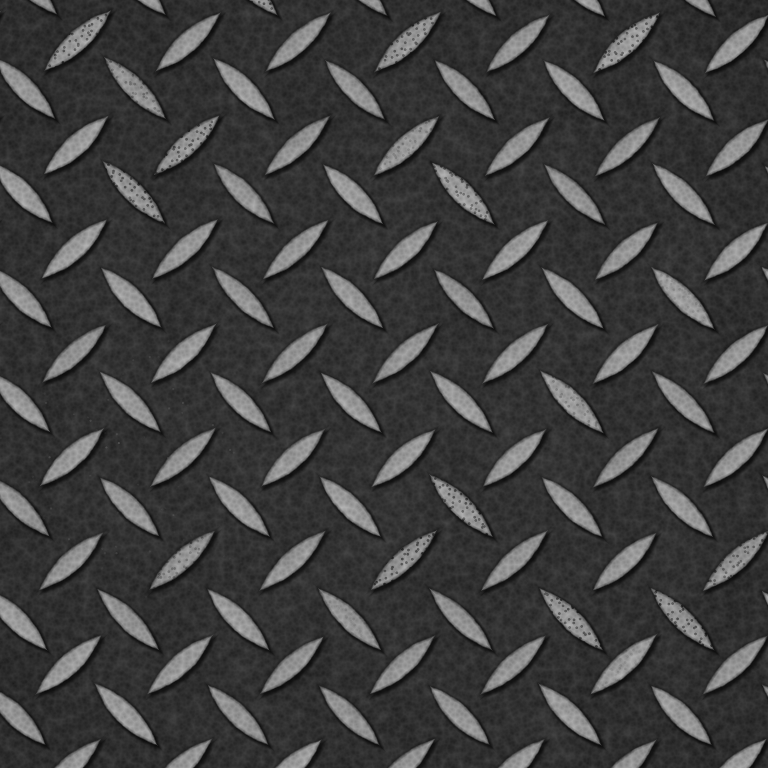
Write a Shadertoy shader that draws this texture.

```glsl
// Worn dark steel tread plate with two alternating lattices of raised pale lozenges.

const float FLOOR_GREY  = 0.207;
const float METAL_GREY  = 0.59;
const float EDGE_GREY   = 0.39;
const vec2  LENS_SIZE   = vec2(0.0555, 0.0132);  // half length, half width
const vec2  SHADOW_DROP = vec2(0.0030, 0.0036);

vec2 hash22(vec2 p) {
    vec3 q = fract(p.xyx * vec3(0.1031, 0.1030, 0.0973));
    q += dot(q, q.yzx + 33.33);
    return fract((q.xx + q.yz) * q.zy);
}

// Distance to the nearest scattered point: cellular noise.
float cellular(vec2 p) {
    vec2 cell = floor(p), f = fract(p);
    float nearest = 2.0;
    for (int y = -1; y <= 1; y++)
    for (int x = -1; x <= 1; x++) {
        vec2 offset = vec2(x, y);
        vec2 d = offset + hash22(cell + offset + 40.0) - f;
        nearest = min(nearest, dot(d, d));
    }
    return sqrt(nearest);
}

// Slow cloudy variation from layered sines, about -1 to 1.
float clouds(vec2 p) {
    float sum = 0.0, gain = 0.5;
    for (int i = 0; i < 4; i++) {
        sum += gain * sin(p.x + 1.7 * sin(p.y)) * cos(p.y + 1.3 * sin(p.x));
        p = mat2(1.6, 1.2, -1.2, 1.6) * p + 2.3;
        gain *= 0.6;
    }
    return sum;
}

// Signed distance to a pointed lens lying along the x axis.
float lensDistance(vec2 p, vec2 size) {
    float t = p.x / size.x;
    float slope = 2.0 * size.y * t / size.x;
    return (abs(p.y) - size.y * (1.0 - t * t)) / sqrt(1.0 + slope * slope);
}

vec2 alongAxis(vec2 p, vec2 axis) {
    return vec2(dot(p, axis), dot(p, vec2(-axis.y, axis.x)));
}

// Mottled floor with soft stains, fine grain and rare pale flecks.
float plateFloor(vec2 p) {
    float grain = 0.40 * cellular(p * 62.0) + 0.35 * cellular(p * 115.0 + 9.0)
                + 0.25 * cellular(p * 210.0 + 5.0);
    float grey = FLOOR_GREY + 0.16 * (grain - 0.48) + 0.018 * clouds(p * 17.0);
    grey -= 0.05 * dot(p - 0.5, p - 0.5);
    float worn = smoothstep(0.24, 0.04, length(p - vec2(0.17, 0.60)));
    float fleck = smoothstep(0.16, 0.05, cellular(p * 75.0 + 3.0));
    return grey + 0.13 * worn * fleck * smoothstep(0.1, 0.6, clouds(p * 40.0));
}

// Lays one lattice of lozenges over the given grey.
float addLozenges(float grey, vec2 p, vec2 origin, vec2 pitch, vec2 axis,
                  float oddRow, float oddShift, float pixel) {
    vec2 id = round((p - origin) / pitch);
    vec2 q = p - origin - id * pitch;
    if (id.y == oddRow) q.y -= oddShift;
    vec2 rnd = hash22(id + 17.0 + 50.0 * step(0.0, axis.y));
    q += (rnd - 0.5) * 0.002;
    vec2 size = LENS_SIZE * (0.97 + 0.06 * rnd.yx);
    vec2 local = alongAxis(q, axis);
    float ragged = 0.0008 * clouds(p * 110.0);
    float d = lensDistance(local, size) + ragged;

    // Cast shadow and dark seam around the foot
    float shadow = lensDistance(alongAxis(q - SHADOW_DROP, axis), size);
    grey *= 1.0 - 0.58 * smoothstep(0.0045, -0.0015, shadow);
    grey *= 1.0 - 0.25 * smoothstep(0.005, 0.0, d);

    // Rounded metal top with brushed grain
    float metal = mix(EDGE_GREY, METAL_GREY, smoothstep(0.0, -0.0042, d));
    metal += 0.035 * local.y / size.y + 0.04 * (rnd.x - 0.5);
    metal += 0.12 * (cellular(p * 150.0) - 0.45) + 0.03 * clouds(p * 75.0);

    // A few lozenges are pitted
    float pits = smoothstep(0.30, 0.12, cellular(p * 120.0 + 21.0));
    metal -= 0.24 * pits * smoothstep(0.78, 0.96, rnd.y);

    float soft = max(pixel, 0.0013);
    return mix(grey, metal, smoothstep(soft, -soft, d));
}

void mainImage(out vec4 fragColor, in vec2 fragCoord) {
    vec2 p = fragCoord / iResolution.xy;
    p.y = 1.0 - p.y;  // measured downward from the top edge
    float pixel = 1.0 / min(iResolution.x, iResolution.y);

    // Slight lean of the whole lattice
    vec2 w = p;
    w.x += 0.015 * (p.y - 0.053) * (1.0 - 0.78 * p.x);
    w.y -= 0.004 * p.x * (1.0 - p.y);

    float grey = plateFloor(p);
    grey = addLozenges(grey, w, vec2(0.1016, 0.0534), vec2(0.1431, 0.1353),
                       normalize(vec2(0.735, -0.678)), -9.0, 0.0, pixel);
    grey = addLozenges(grey, w, vec2(0.1760, 0.1146), vec2(0.1431, 0.1360),
                       normalize(vec2(0.71, 0.70)), 5.0, 0.012, pixel);
    fragColor = vec4(vec3(clamp(grey, 0.0, 1.0)), 1.0);
}
```
